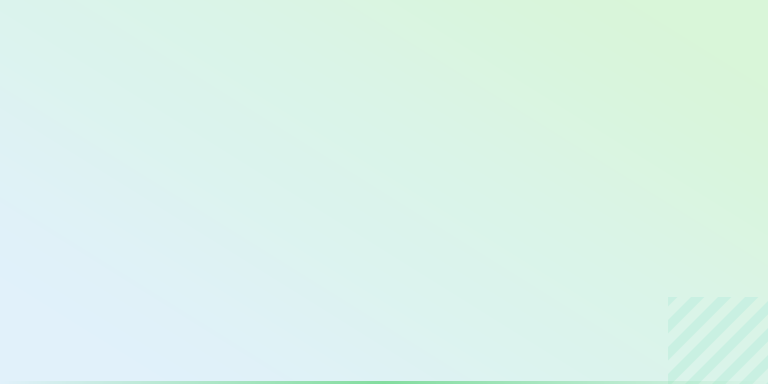
Write a WebGL 2 fragment shader that draws this background.

```glsl
#version 300 es
precision highp float;
// Pale diagonal gradient from sky blue through mint to leaf green, with a
// square of slanted stripes in the lower right corner and a thin green line
// along the bottom that fades out at both ends. Lengths are canvas heights.
uniform vec2 u_resolution;
out vec4 outColor;

const vec3 SKY = vec3(0.881, 0.945, 0.982);
const vec3 MINT = vec3(0.857, 0.955, 0.922);
const vec3 LEAF = vec3(0.850, 0.963, 0.850);
const vec3 STRIPE = vec3(0.790, 0.943, 0.885);
const vec3 LINE = vec3(0.510, 0.865, 0.620);

// Coverage of the inside of a shape from its signed distance
float cover(float dist, float pixel) {
  return clamp(0.5 - dist / pixel, 0.0, 1.0);
}

// Three soft colours along a slanted axis, t from 0 to 1
vec3 diagonalGradient(vec2 p, vec2 size, vec2 axis) {
  float t = dot(p, axis) / dot(size, axis);
  vec3 color = mix(SKY, MINT, smoothstep(0.08, 0.55, t));
  return mix(color, LEAF, smoothstep(0.45, 0.95, t));
}

// Stripes at 45 degrees; q is measured left and up from the corner
float slantedStripes(vec2 q, float period, float phase, float width, float pixel) {
  float offset = abs(fract((q.x + q.y) / period - phase + 0.5) - 0.5) * period;
  return cover((offset - 0.5 * width) * inversesqrt(2.0), pixel);
}

// Box that grows out of the corner
float cornerBox(vec2 q, vec2 extent, float pixel) {
  return cover(q.x - extent.x, pixel) * cover(q.y - extent.y, pixel);
}

// Horizontal line, strongest in the middle of the canvas
float fadingLine(vec2 p, float width, float thickness, float pixel) {
  float fade = 1.0 - abs(2.0 * p.x / width - 1.0);
  return fade * cover(p.y - thickness, pixel);
}

void main() {
  float pixel = 1.0 / u_resolution.y;
  vec2 size = u_resolution * pixel;
  vec2 p = gl_FragCoord.xy * pixel;
  vec2 corner = vec2(size.x - p.x, p.y);

  vec3 color = diagonalGradient(p, size, vec2(0.53, 0.85));

  // Striped corner
  float stripes = slantedStripes(corner, 0.0703, 0.825, 0.035, pixel);
  stripes *= cornerBox(corner, vec2(0.2604, 0.2266), pixel);
  color = mix(color, STRIPE, stripes);

  // Bottom line
  color = mix(color, LINE, fadingLine(p, size.x, 0.0078, pixel));

  outColor = vec4(color, 1.0);
}
```
